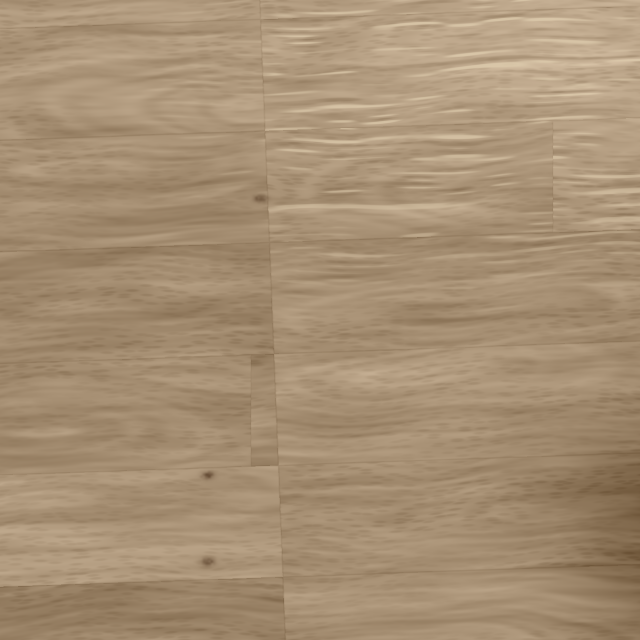
Reproduce this texture procedurally as a Shadertoy shader.

```glsl
// Pale oak floor: slightly tilted staggered planks with grain, pores, knots and a glossy corner.

const vec3 OAK = vec3(0.66, 0.57, 0.46);
const vec3 SHADE_TINT = vec3(1.0, 1.03, 1.04);   // colour change per unit of shade
const vec3 KNOT_COLOUR = vec3(0.36, 0.26, 0.17);
const vec3 GLINT_COLOUR = vec3(0.87, 0.80, 0.68);
const float ROW_HEIGHT = 0.1745;
const float FIRST_SEAM = 0.219;                  // depth of row 1 below the top edge
const float ROW_TILT = 0.035;
const float JOINT_X = 0.406;                     // main butt joint at the top edge
const float JOINT_TILT = 0.04;
const float SEAM_WIDTH = 0.0022;
const float SEAM_DEPTH = 0.05;
const float RING_DEPTH = 0.022;
const float FIBRE_DEPTH = 0.12;
const float PORE_DEPTH = 0.05;
const int SAMPLES = 2;                           // antialiasing grid per side

// Shade of the left and right plank in each row, top to bottom.
const vec2 ROW_TONE[7] = vec2[7](vec2(0.0, 0.02), vec2(0.005, 0.015), vec2(-0.005, 0.0),
    vec2(-0.02, -0.005), vec2(-0.025, 0.005), vec2(0.025, -0.035), vec2(-0.045, 0.0));
// Row and x position of the short end joints.
const vec2 END_JOINT[2] = vec2[2](vec2(1.0, 0.864), vec2(3.0, 0.392));
const vec2 KNOT[3] = vec2[3](vec2(0.407, 0.69), vec2(0.325, 0.257), vec2(0.325, 0.122));

float hash(vec2 p) {
    vec3 q = fract(p.xyx * 0.1031);
    q += dot(q, q.yzx + 33.33);
    return fract((q.x + q.y) * q.z);
}

float noise(vec2 p) {
    vec2 i = floor(p), f = fract(p);
    f = f * f * (3.0 - 2.0 * f);
    return mix(mix(hash(i), hash(i + vec2(1, 0)), f.x),
               mix(hash(i + vec2(0, 1)), hash(i + vec2(1, 1)), f.x), f.y);
}

// Cellular noise: distance to the nearest scattered point.
float cells(vec2 p) {
    vec2 i = floor(p);
    float nearest = 1.0;
    for (int y = -1; y <= 1; y++)
    for (int x = -1; x <= 1; x++) {
        vec2 c = i + vec2(x, y);
        nearest = min(nearest, distance(p, c + vec2(hash(c), hash(c + 71.7))));
    }
    return nearest;
}

float blob(vec2 p, vec2 centre, vec2 radius) {
    vec2 d = (p - centre) / radius;
    return exp(-dot(d, d));
}

float fibre(vec2 q) {
    return 0.6 * noise(q * vec2(7.0, 85.0)) + 0.4 * noise(q * vec2(16.0, 190.0) + 40.0);
}

float line(float d) { return 1.0 - smoothstep(0.0, SEAM_WIDTH, abs(d)); }

vec3 floorColour(vec2 p) {
    // Plank layout
    float depth = (1.0 - p.y + ROW_TILT * p.x - FIRST_SEAM) / ROW_HEIGHT + 1.0;
    float row = floor(depth), across = depth - row;
    float joint = p.x - JOINT_X - JOINT_TILT * (1.0 - p.y);
    float column = step(0.0, joint);
    vec2 tones = ROW_TONE[clamp(int(row) + 1, 0, 6)];
    float shade = mix(tones.x, tones.y, column);
    float seam = max(line(min(across, 1.0 - across) * ROW_HEIGHT), 0.8 * line(joint));
    for (int i = 0; i < 2; i++) if (row == END_JOINT[i].x) {
        float d = p.x - END_JOINT[i].y;
        float cut = step(0.0, d) * (i == 1 ? 1.0 - column : 1.0);
        column += 2.0 * cut;
        shade += cut * (i == 0 ? 0.02 : -0.015);
        seam = max(seam, 0.4 * line(d));
    }

    // Wavy plank coordinates, bent around knots
    vec2 plank = vec2(row + 3.0, column);
    float seed = hash(plank * 7.3 + 1.7), seed2 = hash(plank * 11.9 + 5.1);
    vec2 q = vec2(p.x, -depth * ROW_HEIGHT);
    q.y += 0.005 * sin(p.x * 9.0 + seed * 30.0) + 0.002 * sin(p.x * 27.0 + depth * 5.0);
    float knot = 0.0;
    for (int i = 0; i < 3; i++) {
        q.y += (p.y - KNOT[i].y) * -0.5 * blob(p, KNOT[i], vec2(0.035, 0.02));
        knot += blob(p, KNOT[i], vec2(0.010, 0.006)) * (0.5 + 0.5 * noise(p * 220.0));
    }
    vec2 g = q + vec2(seed * 17.0, seed2 * 9.0 + 5.0);

    // Elongated growth rings from layered sines
    vec2 heart = vec2(0.45 * column + 0.6 * seed, -(row + 0.2 + 0.6 * seed2) * ROW_HEIGHT);
    float radius = length((q - heart) * vec2(0.17, 1.0)) + 0.022 * noise(g * vec2(5.0, 16.0));
    float rings = sin(radius * 330.0) + 0.6 * sin(radius * 590.0 + seed * 6.0)
                + 0.8 * sin(radius * 125.0);
    shade += RING_DEPTH * rings * (0.25 + 0.6 * noise(g * vec2(4.0, 20.0) + 8.0));

    // Broad bands, fine fibres and short pores
    float h = fibre(g);
    float pores = 1.0 - smoothstep(0.12, 0.42, cells(g * vec2(28.0, 140.0)));
    shade += 0.07 * (noise(g * vec2(2.5, 24.0)) - 0.5) + FIBRE_DEPTH * (h - 0.5);
    shade -= PORE_DEPTH * pores * noise(g * vec2(6.0, 25.0) + 20.0);
    shade -= SEAM_DEPTH * seam;

    // Soft window light at the upper right, shadow at the lower right
    shade += 0.095 * blob(p, vec2(0.86, 1.0), vec2(0.42, 0.20));
    shade -= 0.17 * blob(p, vec2(1.06, 0.12), vec2(0.16, 0.26));

    // Raised grain catches the light
    float slope = h - fibre(g + vec2(0.0, 0.005));
    float gloss = smoothstep(0.42, 0.88, p.y) * mix(0.3 * smoothstep(0.18, 0.36, p.x), 1.0,
                  smoothstep(-0.01, 0.03, joint));
    float glint = gloss * smoothstep(0.08, 0.32, slope);
    shade -= 0.05 * gloss * smoothstep(0.08, 0.32, -slope);

    vec3 colour = OAK + shade * SHADE_TINT;
    colour = mix(colour, KNOT_COLOUR, min(knot, 0.85));
    return mix(colour, GLINT_COLOUR, 0.75 * glint);
}

void mainImage(out vec4 fragColor, in vec2 fragCoord) {
    vec3 sum = vec3(0.0);
    for (int y = 0; y < SAMPLES; y++)
    for (int x = 0; x < SAMPLES; x++) {
        vec2 offset = (vec2(x, y) + 0.5) / float(SAMPLES) - 0.5;
        sum += floorColour((fragCoord + offset) / iResolution.xy);
    }
    fragColor = vec4(sum / float(SAMPLES * SAMPLES), 1.0);
}
```
